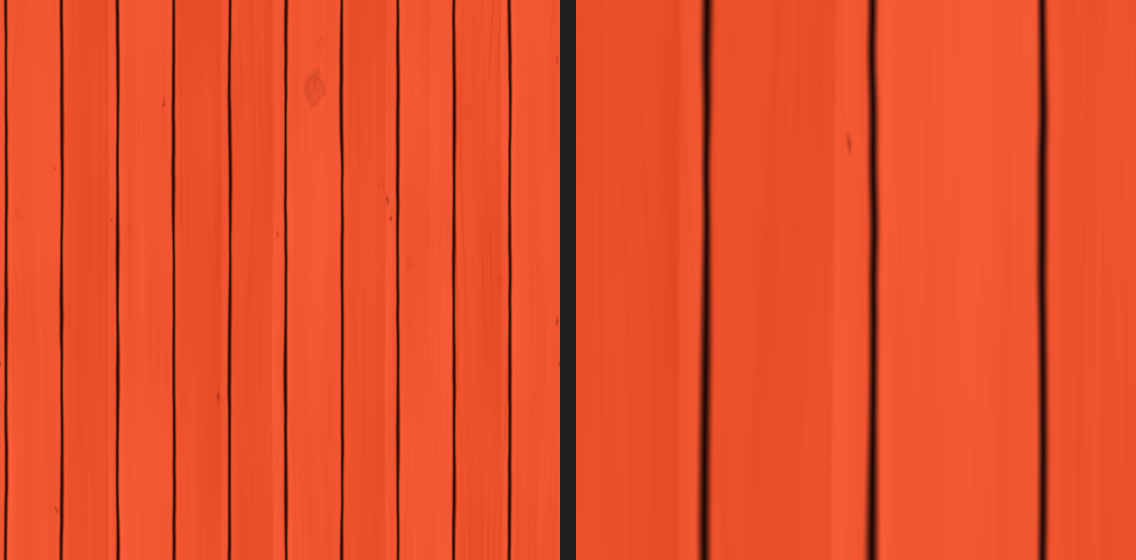
Left, the full canvas; right, a detail of the centre.
A three.js fragment shader for this texture:

```glsl
varying vec2 vUv;

float hash(vec2 p) {
  vec3 q = fract(p.xyx * vec3(0.1031, 0.1030, 0.0973));
  q += dot(q, q.yzx + 33.33);
  return fract((q.x + q.y) * q.z);
}

float noise(vec2 p) {
  vec2 i = floor(p), f = fract(p);
  f = f * f * (3.0 - 2.0 * f);
  return mix(mix(hash(i), hash(i + vec2(1.0, 0.0)), f.x),
             mix(hash(i + vec2(0.0, 1.0)), hash(i + vec2(1.0, 1.0)), f.x), f.y);
}

// Shading of a knot: ragged blot with broken rings and rim
float knot(vec2 p, vec2 size) {
  p /= size;
  float r = length(p) + 0.7 * (noise(p * 2.5 + 40.0) - 0.5);
  float rings = 0.5 + 0.5 * cos(r * 12.0);
  float rim = smoothstep(0.25, 0.0, abs(r - 0.8)) * noise(p * 3.0 + 70.0);
  return (0.3 + 0.4 * rings) * smoothstep(1.1, 0.5, r) + 0.5 * rim;
}

void main() {
  vec3 lightPaint = vec3(0.968, 0.355, 0.212);
  vec3 deepPaint = vec3(0.895, 0.288, 0.142);
  vec3 stain = vec3(0.56, 0.15, 0.06);
  vec3 gap = vec3(0.08, 0.012, 0.008);

  // Ten planks across, with nearly straight seams
  float x = vUv.x * 10.0 - 0.104, y = vUv.y;
  float seam = floor(x + 0.5);
  float waver = 0.022 * (noise(vec2(seam * 17.0 + 50.0, y * 6.0)) - 0.5);
  waver += 0.008 * (noise(vec2(seam * 13.0 + 80.0, y * 30.0)) - 0.5);
  float d = x - seam - waver;
  float id = mod(seam - step(d, 0.0), 10.0);
  float u = x - seam + step(d, 0.0);
  float seed = id * 31.0 + 20.0;

  // Light and dark planks alternate, slipping by one at the fifth
  float dark = abs(mod(id, 2.0) - step(3.5, id));

  // Plank tone and long grain
  float bend = 0.25 * (noise(vec2(seed, y * 3.0)) - 0.5);
  float g = u + bend * u * (1.0 - u) * 2.0;
  float broad = noise(vec2(g * 5.0 + seed, y * 1.8));
  float streak = noise(vec2(g * 15.0 + seed * 3.0, y * 2.5));
  float fine = noise(vec2(g * 40.0 + seed * 5.0, y * 8.0));
  float cloud = noise(vec2(u * 1.5 + seed, y * 5.0 + 9.0));
  float depth = 0.18 + 0.38 * dark + 0.1 * hash(vec2(seed, 4.0));
  depth += 0.3 * (broad - 0.5) + 0.2 * (streak - 0.5);
  depth += 0.13 * (fine - 0.5) + 0.28 * (cloud - 0.5);

  // Paler strip down the right of the dark planks
  float edge = 0.68 + 0.18 * hash(vec2(seed, 8.0));
  float strip = smoothstep(0.0, 0.03, u + 0.15 * bend - edge);
  depth -= 0.36 * strip * dark;
  depth += 0.14 * dark * smoothstep(0.2, 0.0, edge - u) * (1.0 - strip);

  // Thin curved growth lines, strongest on the ninth plank
  float figured = step(abs(id - 8.0), 0.1);
  float curve = u * 8.0 + 3.0 * noise(vec2(u * 1.2 + seed, y * 2.6));
  float growth = smoothstep(0.2, 0.0, abs(fract(curve) - 0.5));
  float patchy = smoothstep(0.3, 0.75, noise(vec2(seed + u * 3.0, y * 4.0)));
  depth += growth * patchy * (0.14 + 0.4 * figured);
  vec3 color = mix(lightPaint, deepPaint, clamp(depth, 0.0, 1.5));

  // Scattered faint knots, drawn-out cracks and nicks
  float mark = 0.0;
  for (int i = 0; i < 3; i++) {
    float n = float(i) * 7.0 + 3.0;
    vec2 at = vec2(0.15 + 0.7 * hash(vec2(seed, n)), hash(vec2(n, seed)));
    float rare = hash(vec2(seed + n, 11.0));
    vec2 p = vec2((u - at.x) * 0.1, y - at.y);
    p += 0.008 * (vec2(noise(vUv * 70.0), noise(vUv * 70.0 + 30.0)) - 0.5);
    mark += 0.13 * step(0.7, rare) * knot(p, vec2(0.008, 0.014));
    vec2 q = vec2(u - 0.92 + 0.15 * rare, y - at.y * 0.9 - 0.04);
    q += vec2(0.05, 0.008) * (vec2(noise(vUv * 160.0), noise(vUv * 130.0 + 9.0)) - 0.5);
    float nick = smoothstep(1.0, 0.1, length(q / vec2(0.035, 0.004 + 0.014 * rare)));
    mark += 0.5 * nick * step(0.66, hash(vec2(n, seed + 5.0)));
  }

  // One large knot with a tapering lower tip
  vec2 k = vec2((u - 0.52) * 0.1, y - 0.837);
  k.x *= 1.0 + 45.0 * max(-k.y - 0.006, 0.0);
  mark += 0.34 * step(abs(id - 5.0), 0.1) * knot(k, vec2(0.02, 0.036));
  color = mix(color, stain, clamp(mark, 0.0, 0.9));

  // Dark seam with a soft, uneven shoulder and a faint lit lip
  float width = 0.042 + 0.02 * noise(vec2(seam * 9.0 + 30.0, y * 9.0));
  color += 0.015 * smoothstep(0.04, 0.07, d) * smoothstep(0.14, 0.07, d);
  color = mix(gap, color, smoothstep(-0.008, width, abs(d)));

  gl_FragColor = vec4(color, 1.0);
}
```
